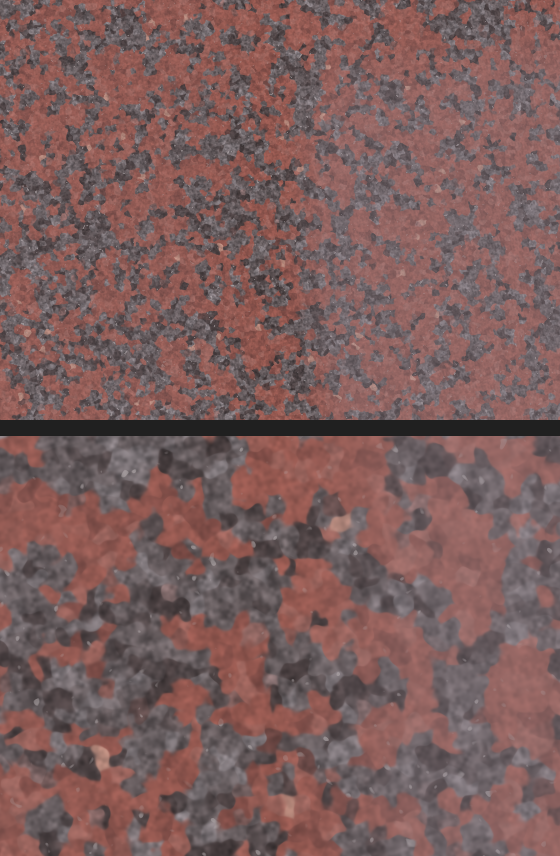
Top: the whole. Bottom: its middle third, enlarged.
A Shadertoy shader for this texture:

```glsl
// Polished red granite: small ragged grains of red feldspar and grey mica.
// Softly blended Voronoi cells take their mineral from clustered noise,
// then fine mottling, sparse glints and a pale reflected haze are added.

const float GRAINS       = 84.0;   // grains per canvas height
const float EDGE         = 12.0;   // crispness of grain borders
const float CLUSTER      = 35.0;   // grey clusters per canvas height
const float GREY_LEVEL   = 0.512;  // higher gives less grey
const float RAGGED       = 0.010;  // border distortion
const float PALE_SHARE   = 0.008;
const float RED_MOTTLE   = 0.34;
const float MICA_MOTTLE  = 0.78;
const vec3  RED          = vec3(0.590, 0.335, 0.295);
const vec3  DEEP_RED     = vec3(0.460, 0.265, 0.240);
const vec3  ROSE         = vec3(0.630, 0.405, 0.370);
const vec3  PALE         = vec3(0.720, 0.530, 0.470);
const vec3  GREY         = vec3(0.385, 0.350, 0.355);
const vec3  DARK         = vec3(0.260, 0.220, 0.220);
const vec3  SILVER       = vec3(0.510, 0.485, 0.500);
const vec3  GLINT        = vec3(0.740, 0.710, 0.710);
const vec3  HAZE         = vec3(0.590, 0.545, 0.590);
const mat2  TURN         = mat2(0.8, 0.6, -0.6, 0.8);

float hash(vec2 p) {
    return fract(sin(dot(p, vec2(127.1, 311.7))) * 43758.5453);
}

vec2 hash2(vec2 p) {
    return vec2(hash(p), hash(p + 57.3));
}

float noise(vec2 p) {
    vec2 i = floor(p), f = fract(p);
    f = f * f * (3.0 - 2.0 * f);
    return mix(mix(hash(i), hash(i + vec2(1, 0)), f.x),
               mix(hash(i + vec2(0, 1)), hash(i + vec2(1, 1)), f.x), f.y);
}

// Rotated octaves hide the noise lattice
float clusters(vec2 p) {
    vec2 q = TURN * p;
    return 0.52 * noise(q * CLUSTER)
         + 0.36 * noise(TURN * q * CLUSTER * 1.7 + 7.0)
         + 0.12 * noise(p * CLUSTER * 0.35 + 19.0);
}

// Colour of one grain in rgb, greyness in a
vec4 grainColor(vec2 cell, vec2 centre) {
    float pick = hash(cell + 11.7);
    float tone = hash(cell + 83.1);
    float field = clusters(centre) + 0.16 * (pick - 0.5);
    float grey = smoothstep(-0.015, 0.015, field - GREY_LEVEL);

    vec3 red = mix(RED, DEEP_RED, 0.8 * smoothstep(0.4, 0.0, tone));
    red = mix(red, ROSE, 0.75 * smoothstep(0.6, 1.0, tone));
    red = mix(red, PALE, step(1.0 - PALE_SHARE, hash(cell + 41.9)));

    vec3 mica = mix(GREY, DARK, smoothstep(0.5, 0.1, tone));
    mica = mix(mica, SILVER, 0.7 * smoothstep(0.65, 1.0, tone));
    return vec4(mix(red, mica, grey), grey);
}

// Weighted Voronoi blend: every border is smooth
vec4 grains(vec2 p) {
    vec2 g = p * GRAINS, base = floor(g);
    vec4 sum = vec4(0.0);
    float total = 0.0;
    for (int y = -1; y <= 1; y++) {
        for (int x = -1; x <= 1; x++) {
            vec2 cell = base + vec2(x, y);
            vec2 centre = cell + 0.1 + 0.8 * hash2(cell);
            float weight = exp(-EDGE * length(g - centre));
            sum += weight * grainColor(cell, centre / GRAINS);
            total += weight;
        }
    }
    return sum / total;
}

// Reflection: strong at lower right, faint at the left
float hazeAmount(vec2 p, float aspect) {
    float x = p.x / aspect;
    float wobble = 0.05 * (noise(p * 5.0) - 0.5);
    float right = smoothstep(0.52, 0.65, x + 0.06 * p.y + wobble);
    right *= 1.0 - 0.75 * smoothstep(0.72, 0.95, p.y - 0.25 * (x - 0.75) + wobble);
    float left = smoothstep(0.46, 0.30, x + wobble) * (1.0 - 0.5 * p.y);
    return 0.07 + 0.25 * right + 0.10 * left;
}

void mainImage(out vec4 fragColor, in vec2 fragCoord) {
    vec2 p = fragCoord / iResolution.y;
    float aspect = iResolution.x / iResolution.y;
    vec2 q = TURN * p;

    // Ragged grains
    vec2 warp = vec2(noise(q * 105.0), noise(q * 105.0 + 31.0)) - 0.5;
    vec4 stone = grains(p + RAGGED * warp);
    vec3 color = stone.rgb;

    // Fine mottling, stronger in the mica
    float mottle = 0.55 * noise(q * 160.0 + 5.0)
                 + 0.45 * noise(TURN * q * 290.0) - 0.5;
    color *= 1.0 + mottle * mix(RED_MOTTLE, MICA_MOTTLE, stone.a);

    // Sparse mineral glints, round where two lattices agree
    float spark = noise(q * 190.0 + 63.0) * noise(TURN * q * 170.0 + 91.0);
    spark = smoothstep(0.60, 0.78, spark);
    color = mix(color, GLINT, spark * mix(0.25, 0.55, stone.a));

    // Uneven light and reflected haze
    color *= 0.98 + 0.04 * noise(p * 2.5 + 3.0);
    color = mix(color, HAZE, hazeAmount(p, aspect));
    fragColor = vec4(color, 1.0);
}
```
